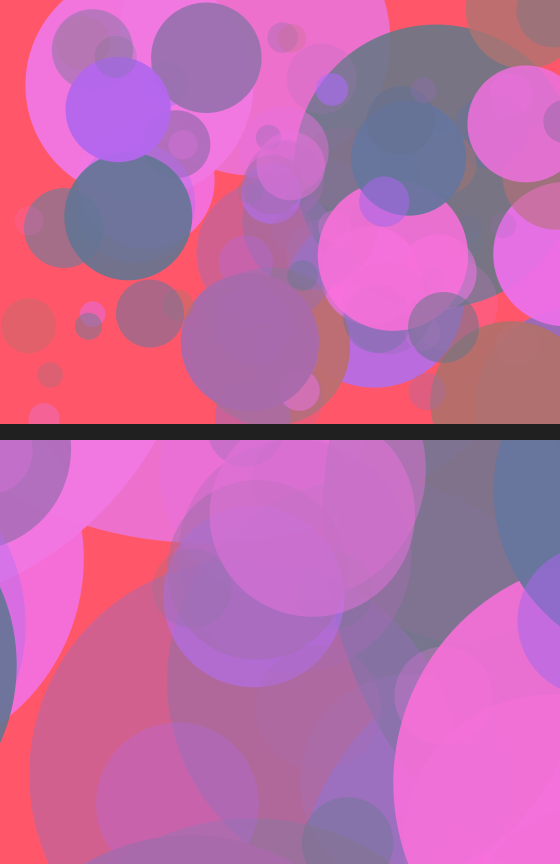
Top, the full canvas; bottom, a detail of the centre.
This background is drawn by a WebGL 2 fragment shader. Its source:

```glsl
#version 300 es
precision highp float;

uniform vec2 u_resolution;
out vec4 fragColor;

const vec3 CORAL = vec3(1.00, 0.34, 0.41);
const vec3 PINK = vec3(0.94, 0.45, 0.90);
const vec3 MAUVE = vec3(0.62, 0.43, 0.70);
const vec3 SLATE = vec3(0.42, 0.46, 0.57);
const vec3 BROWN = vec3(0.70, 0.44, 0.45);
const vec3 VIOLET = vec3(0.67, 0.42, 0.96);
const vec3 PALETTE[8] = vec3[8](PINK, SLATE, MAUVE, VIOLET, BROWN, PINK, MAUVE, SLATE);

const float GOLDEN = 0.618034;
const vec2 PLASTIC = vec2(0.75488, 0.56984);

// Integer hash giving a value from 0 to 1
float hash(uint n) {
    n = n * 747796405u + 2891336453u;
    n = ((n >> ((n >> 28u) + 4u)) ^ n) * 277803737u;
    n = (n >> 22u) ^ n;
    return float(n >> 8u) / 16777216.0;
}

vec3 hash3(uint n) {
    return vec3(hash(n), hash(n + 7919u), hash(n + 15727u));
}

float discMask(vec2 p, vec2 center, float radius, float pixel) {
    return clamp(0.5 - (length(p - center) - radius) / pixel, 0.0, 1.0);
}

// Evenly stepped palette choice with a little red and blue variation
vec3 discColor(float index, float offset, vec3 noise) {
    int slot = int(8.0 * fract(index * GOLDEN + offset));
    return PALETTE[slot] + (noise - 0.5) * vec3(0.10, 0.04, 0.10);
}

// Low-discrepancy centers, loosened by jitter and drawn in by spread
vec2 discCenter(float index, vec2 offset, vec2 noise, float jitter, float spread) {
    vec2 place = fract(index * PLASTIC + offset) + (noise - 0.5) * jitter;
    return mix(vec2(0.5), place, spread);
}

// Blends one layer of discs; radii and opacities are (min, max) ranges
vec3 scatterDiscs(vec3 base, vec2 p, vec2 extent, float pixel, int count, uint seed,
                  vec2 radii, vec2 opacity, float jitter, float spread) {
    vec3 offset = hash3(seed);
    for (int i = 0; i < count; i++) {
        float index = float(i + 1);
        uint id = seed + uint(i) * 131u;
        vec3 noise = hash3(id + 17u);
        vec3 tint = discColor(index, offset.z, hash3(id + 43u));
        vec2 center = discCenter(index, offset.xy, noise.xy, jitter, spread) * extent;
        float size = fract(index * GOLDEN * GOLDEN + noise.z * 0.3);
        float radius = mix(radii.x, radii.y, size * size);
        float alpha = mix(opacity.x, opacity.y, hash(id + 71u));
        base = mix(base, tint, alpha * discMask(p, center, radius, pixel));
    }
    return base;
}

void main() {
    float pixel = 1.0 / u_resolution.y;
    vec2 p = gl_FragCoord.xy * pixel;
    vec2 extent = vec2(u_resolution.x * pixel, 1.0);
    vec3 color = CORAL;

    // Broad discs at the back
    color = scatterDiscs(color, p, extent, pixel, 8, 1201u,
                         vec2(0.15, 0.36), vec2(0.80, 0.97), 0.15, 1.0);

    // Translucent medium and small discs
    color = scatterDiscs(color, p, extent, pixel, 14, 5303u,
                         vec2(0.08, 0.17), vec2(0.35, 0.80), 0.30, 0.90);
    color = scatterDiscs(color, p, extent, pixel, 44, 9407u,
                         vec2(0.03, 0.11), vec2(0.15, 0.55), 0.45, 0.80);

    // Solid discs in front
    color = scatterDiscs(color, p, extent, pixel, 8, 2609u,
                         vec2(0.12, 0.20), vec2(0.86, 0.98), 0.15, 0.95);

    // Faint small discs on top
    color = scatterDiscs(color, p, extent, pixel, 14, 7717u,
                         vec2(0.03, 0.10), vec2(0.20, 0.60), 0.35, 0.90);

    fragColor = vec4(color, 1.0);
}
```
